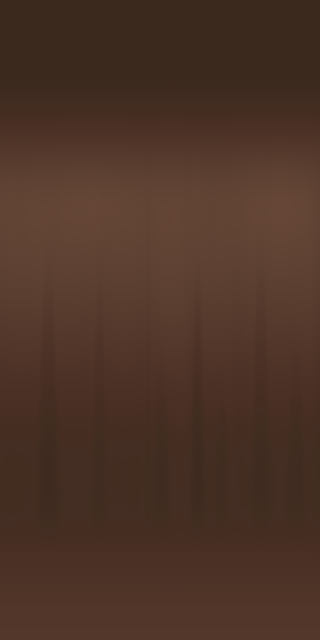
Reproduce this texture procedurally as a WebGL 2 fragment shader.

```glsl
#version 300 es
precision highp float;
// Dark brown hair: a soft horizontal sheen with faint tapering vertical strands.

#define SHADOW_COLOR vec3(0.235, 0.160, 0.115)
#define SHEEN_COLOR vec3(0.392, 0.272, 0.212)
#define WARM_SHIFT vec3(0.003, -0.010, -0.003)
#define STRAND_DEPTH 0.12
#define GRAIN_DEPTH 0.05
#define GRAIN_SCALE vec2(22.0, 2.5)

uniform vec2 u_resolution;
out vec4 fragColor;

// Each strand: centre x, half width at the root, top y, strength
const int STRAND_COUNT = 8;
const vec4 STRANDS[STRAND_COUNT] = vec4[](
    vec4(0.150, 0.038, 0.66, 0.90), vec4(0.310, 0.026, 0.64, 0.75),
    vec4(0.462, 0.010, 0.76, 0.40), vec4(0.505, 0.028, 0.50, 0.70),
    vec4(0.618, 0.024, 0.65, 0.95), vec4(0.695, 0.022, 0.46, 0.60),
    vec4(0.815, 0.032, 0.68, 0.85), vec4(0.925, 0.030, 0.52, 0.75));

vec2 hashGradient(vec2 cell) {
    vec2 h = vec2(dot(cell, vec2(127.1, 311.7)), dot(cell, vec2(269.5, 183.3)));
    return fract(sin(h) * 43758.5) * 2.0 - 1.0;
}

float gradientNoise(vec2 p) {
    vec2 i = floor(p), f = fract(p);
    vec2 w = f * f * f * (f * (f * 6.0 - 15.0) + 10.0);
    vec2 e = vec2(1.0, 0.0);
    float low = mix(dot(hashGradient(i), f),
                    dot(hashGradient(i + e.xy), f - e.xy), w.x);
    float high = mix(dot(hashGradient(i + e.yx), f - e.yx),
                     dot(hashGradient(i + e.xx), f - e.xx), w.x);
    return mix(low, high, w.y);
}

// Soft elliptical spot, 1 at its centre
float spot(vec2 p, vec2 centre, vec2 radius) {
    vec2 d = (p - centre) / radius;
    return exp(-dot(d, d));
}

// Vertical light profile: lit tips, dark hollow, broad sheen, dark crown
float lightProfile(float y) {
    return 0.55 - 0.37 * smoothstep(0.0, 0.22, y)
                + 0.77 * smoothstep(0.26, 0.68, y)
                - 0.95 * smoothstep(0.67, 0.89, y);
}

// Dark strands that widen downward and fade at both ends
float strandShade(vec2 p) {
    float shade = 0.0;
    for (int i = 0; i < STRAND_COUNT; i++) {
        vec4 s = STRANDS[i];
        float taper = clamp((s.z - p.y) / (s.z - 0.2), 0.0, 1.0);
        float halfWidth = s.y * mix(0.3, 1.0, taper);
        float across = abs(p.x - s.x);
        float body = 1.0 - smoothstep(halfWidth * 0.45, halfWidth * 1.3, across);
        float ends = smoothstep(0.13, 0.24, p.y)
                   * (1.0 - smoothstep(s.z - 0.20, s.z, p.y));
        shade += s.w * body * ends;
    }
    return shade;
}

void main() {
    vec2 p = gl_FragCoord.xy / u_resolution;
    float light = lightProfile(p.y);

    // Paler patches within the sheen
    light += 0.07 * spot(p, vec2(0.30, 0.68), vec2(0.13, 0.07));
    light += 0.09 * spot(p, vec2(0.87, 0.68), vec2(0.10, 0.08));
    light += 0.07 * spot(p, vec2(0.54, 0.53), vec2(0.035, 0.16));

    // Strands and fine grain stay out of the crown and the tips
    float hairMask = smoothstep(0.10, 0.28, p.y) * (1.0 - smoothstep(0.66, 0.83, p.y));
    light -= STRAND_DEPTH * strandShade(p);
    light += GRAIN_DEPTH * hairMask * gradientNoise(p * GRAIN_SCALE);
    light -= 0.06 * hairMask * smoothstep(0.965, 0.995, p.x);

    // Reddish tint in the middle tones
    light = clamp(light, 0.0, 1.1);
    float midtone = smoothstep(0.12, 0.28, light) * (1.0 - smoothstep(0.40, 0.80, light));
    vec3 color = mix(SHADOW_COLOR, SHEEN_COLOR, light) + WARM_SHIFT * midtone;
    fragColor = vec4(color, 1.0);
}
```
